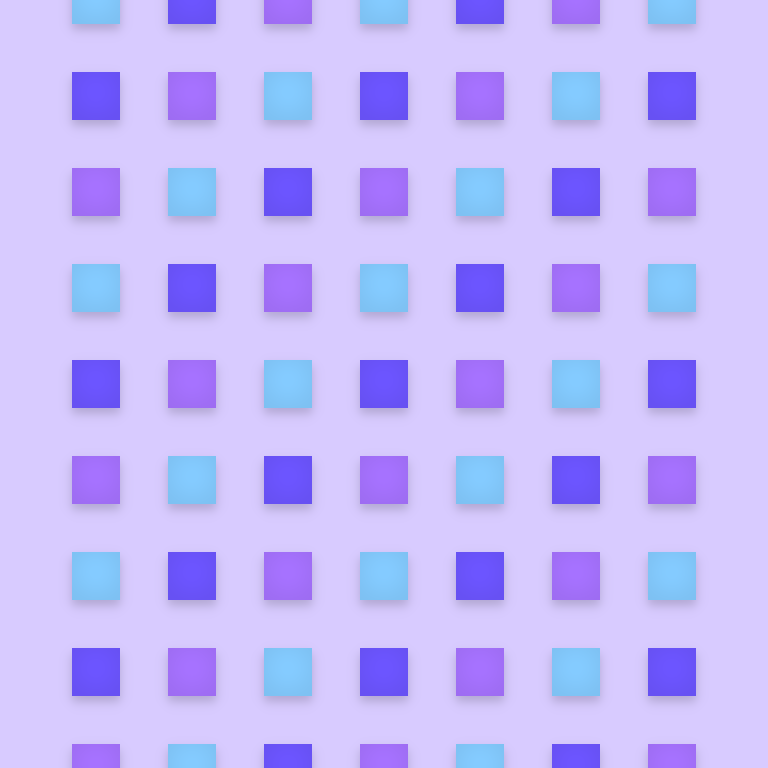
Write a three.js fragment shader that draws this pattern.

```glsl
// Small squares in three colours on a pale lilac ground, stepping in diagonals.
// Each grid cell holds one square with a soft shadow below it; the outermost
// columns stay empty, while the top and bottom rows are cut in half.

varying vec2 vUv;

const float CELLS = 8.0;          // grid pitches across the canvas
const float HALF_SIDE = 0.25;     // half a square, in cells
const float SHADOW_DROP = 0.06;   // downward shift of the shadow, in cells
const float SHADOW_BLUR = 0.055;  // spread of the shadow, in cells
const float SHADOW_ALPHA = 0.18;

const vec3 GROUND = vec3(0.847, 0.796, 1.0);
const vec3 SKY    = vec3(0.518, 0.796, 1.0);
const vec3 INDIGO = vec3(0.424, 0.333, 1.0);
const vec3 VIOLET = vec3(0.651, 0.447, 1.0);

// Signed distance to an axis-aligned square
float squareDistance(vec2 p, float halfSide) {
  vec2 d = abs(p) - halfSide;
  return length(max(d, 0.0)) + min(max(d.x, d.y), 0.0);
}

// Smooth step close to the integral of a Gaussian
vec2 softStep(vec2 x, float blur) {
  return 1.0 / (1.0 + exp(-1.7 * x / blur));
}

// Coverage of a blurred square
float blurredSquare(vec2 p, float halfSide, float blur) {
  vec2 cover = softStep(p + halfSide, blur) - softStep(p - halfSide, blur);
  return cover.x * cover.y;
}

// Colours cycle along each row and shift by one on the next
vec3 tileColor(vec2 cell) {
  float index = mod(cell.x - cell.y + 10.0, 3.0);
  return index < 0.5 ? SKY : (index < 1.5 ? INDIGO : VIOLET);
}

// Faint darkening towards the rim, strongest at the lower edge
float faceShade(vec2 p, float halfSide) {
  vec2 q = (p - vec2(0.0, 0.04)) / halfSide;
  return 1.0 - 0.05 * smoothstep(0.1, 1.5, length(q));
}

void main() {
  vec2 grid = vUv * CELLS;
  vec2 cell = floor(grid + 0.5);
  vec2 p = grid - cell;
  float pixel = max(fwidth(grid.x), 0.0001);

  // Only the inner columns hold squares
  float filled = step(0.5, cell.x) * step(cell.x, CELLS - 0.5);

  // Shadow on the ground
  vec2 shadowPoint = p + vec2(0.0, SHADOW_DROP);
  float shadow = blurredSquare(shadowPoint, HALF_SIDE, SHADOW_BLUR);
  vec3 color = GROUND * (1.0 - SHADOW_ALPHA * shadow * filled);

  // Square face
  float face = clamp(0.5 - squareDistance(p, HALF_SIDE) / pixel, 0.0, 1.0);
  color = mix(color, tileColor(cell) * faceShade(p, HALF_SIDE), face * filled);

  gl_FragColor = vec4(color, 1.0);
}
```
